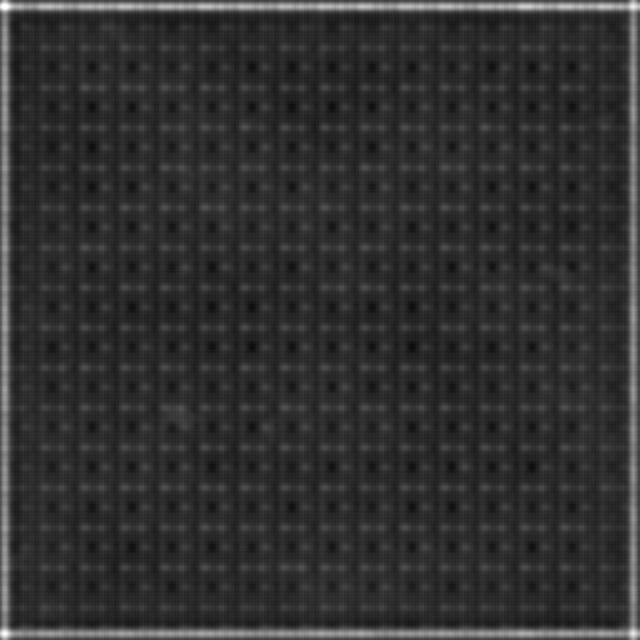
This pattern is drawn by a WebGL 1 fragment shader. Its source:

```glsl
precision highp float;

uniform vec2 u_resolution;

#define REPEATS 16.0
#define BASE_GREY 0.182
#define WEAVE_RIPPLE 0.013
#define FINE_RIPPLE 0.008
#define CELL_VARIATION 0.35
#define CLOUD_AMOUNT 0.035
#define FRAME_INSET 0.0100
#define FRAME_WIDTH 0.0072
#define FRAME_GLOW 0.42

const float TAU = 6.2831853;

float hash(vec2 p) {
  vec3 q = fract(p.xyx * 0.1031);
  q += dot(q, q.yzx + 33.33);
  return fract((q.x + q.y) * q.z);
}

float slope(vec2 corner, vec2 offset) {
  float angle = TAU * hash(corner);
  return dot(vec2(cos(angle), sin(angle)), offset);
}

float gradientNoise(vec2 p) {
  vec2 i = floor(p), f = fract(p);
  vec2 w = f * f * f * (f * (f * 6.0 - 15.0) + 10.0);
  vec2 e = vec2(1.0, 0.0);
  return mix(mix(slope(i, f), slope(i + e, f - e), w.x),
             mix(slope(i + e.yx, f - e.yx), slope(i + 1.0, f - 1.0), w.x), w.y);
}

float bell(float x, float width) {
  x /= width;
  return exp(-x * x);
}

// Signed offset from a centre that repeats once per cell
vec2 wrapped(vec2 p, vec2 centre) {
  return fract(p - centre + 0.5) - 0.5;
}

// Soft spot in every cell, its strength varying from cell to cell
float spot(vec2 p, vec2 centre, vec2 radius) {
  vec2 d = wrapped(p, centre) / radius;
  float strength = 1.0 + CELL_VARIATION * (hash(floor(p - centre + 0.5) + centre * 37.0) - 0.5);
  return strength * exp(-dot(d, d));
}

float threadGaps(vec2 p) {
  vec2 a = wrapped(p, vec2(0.31, 0.57));
  vec2 b = wrapped(p, vec2(0.86, 0.06));
  return 0.026 * (bell(a.x, 0.08) + bell(b.x, 0.08))
       + 0.030 * (bell(a.y, 0.06) + bell(b.y, 0.06));
}

float weave(vec2 p) {
  float v = -threadGaps(p);
  // Holes
  v -= 0.100 * spot(p, vec2(0.305, 0.32), vec2(0.125, 0.13));
  v -= 0.045 * spot(p, vec2(0.84, 0.80), vec2(0.09, 0.11));
  v -= 0.035 * spot(p, vec2(0.92, 0.34), vec2(0.09, 0.10));
  // Raised crossings
  v += 0.100 * spot(p, vec2(0.14, 0.81), vec2(0.13, 0.11));
  v += 0.075 * spot(p, vec2(0.53, 0.80), vec2(0.13, 0.11));
  v += 0.065 * spot(p, vec2(0.64, 0.32), vec2(0.10, 0.12));
  return v;
}

// Bright soft bars, one near each side, brightening where they cross
float frame(vec2 uv, vec2 cell) {
  vec2 low = vec2(bell(uv.x - FRAME_INSET * 0.8, FRAME_WIDTH),
                  bell(uv.y - FRAME_INSET, FRAME_WIDTH));
  vec2 high = vec2(bell(1.0 - uv.x - FRAME_INSET, FRAME_WIDTH),
                   bell(1.0 - uv.y - FRAME_INSET, FRAME_WIDTH));
  vec2 bars = low * vec2(0.90, 1.0) + high * vec2(0.84, 1.15);
  vec2 beat = 1.0 + 0.07 * cos(TAU * (cell.yx - 0.14)) + 0.04 * cos(TAU * 4.0 * cell.yx);
  beat += 0.18 * vec2(gradientNoise(vec2(uv.y * 20.0, 3.5)),
                      gradientNoise(vec2(uv.x * 20.0, 8.5)));
  return FRAME_GLOW * dot(bars, beat);
}

void main() {
  vec2 uv = gl_FragCoord.xy / u_resolution;
  vec2 cell = uv * REPEATS;
  vec2 toSide = min(uv, 1.0 - uv);
  float edge = min(toSide.x, toSide.y);

  // The weave loses contrast towards the sides
  float grey = BASE_GREY + weave(cell) * mix(0.5, 1.0, smoothstep(0.01, 0.13, edge));

  // Fine ripples, dropped when finer than the pixels
  vec2 coarse = cos(TAU * 4.0 * (cell - 0.06));
  vec2 fine = cos(TAU * 12.0 * cell);
  float pixel = REPEATS / min(u_resolution.x, u_resolution.y);
  grey += WEAVE_RIPPLE * (coarse.x + coarse.y);
  grey += FINE_RIPPLE * (fine.x + fine.y) * (1.0 - smoothstep(0.03, 0.045, pixel));

  // Uneven tone and a few pale smudges
  grey += CLOUD_AMOUNT * (gradientNoise(uv * 5.0) + 0.6 * gradientNoise(uv * 19.0 + 7.0));
  grey += 0.07 * smoothstep(0.38, 0.65, gradientNoise(uv * 13.0 + 21.0));

  grey -= 0.035 * bell(edge - 0.029, 0.009);
  grey += frame(uv, cell);
  gl_FragColor = vec4(vec3(clamp(grey, 0.0, 1.0)), 1.0);
}
```
